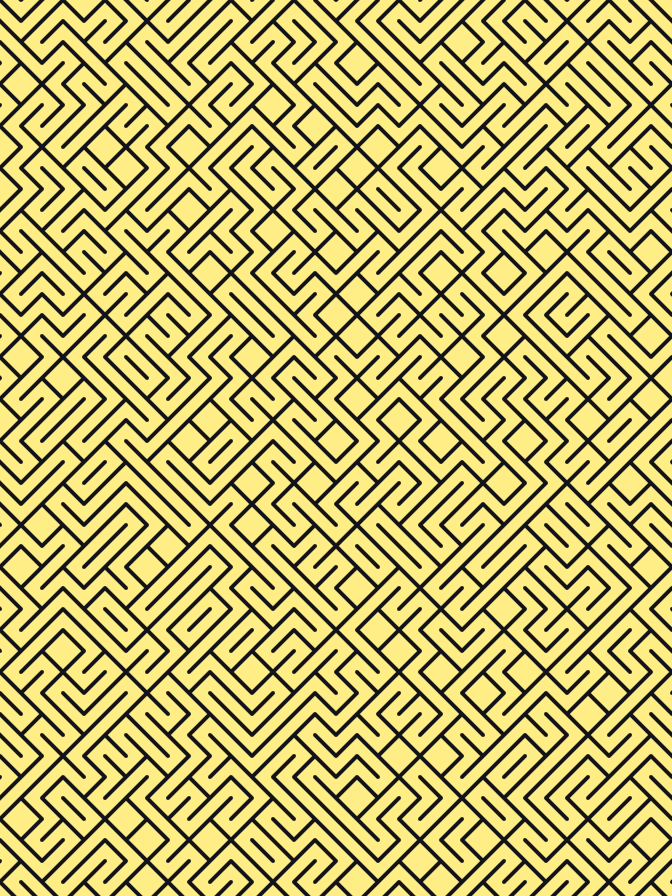
Write a WebGL 1 fragment shader that draws this pattern.

```glsl
#ifdef GL_FRAGMENT_PRECISION_HIGH
precision highp float;
#else
precision mediump float;
#endif

uniform vec2 u_resolution;

const vec3 PAPER = vec3(1.0, 0.93, 0.52);
const vec3 INK = vec3(0.07, 0.07, 0.10);
const float COLUMNS = 32.0;      // cells across the canvas
const float HALF_WIDTH = 0.0914; // half the stroke, in cells
const float EDGE_PIXELS = 1.113; // width of the smoothed edge
const float RISING_SHARE = 0.5;  // share of strokes that lean one way
const float SEED = 17.0;

float hash(vec2 cell) {
  vec3 p = fract(vec3(cell.xyx + SEED) * vec3(0.1031, 0.1030, 0.0973));
  p += dot(p, p.yzx + 33.33);
  return fract((p.x + p.y) * p.z);
}

// Distance to the diagonal of a unit cell, p measured from its centre
float diagonalDistance(vec2 p, float lean) {
  p.y *= lean;
  float along = clamp(0.5 * (p.x + p.y), -0.5, 0.5);
  return length(p - along);
}

void main() {
  // Grid hangs from the top left corner
  float cellsPerPixel = COLUMNS / u_resolution.x;
  vec2 fromTop = vec2(gl_FragCoord.x, u_resolution.y - gl_FragCoord.y);
  vec2 grid = fromTop * cellsPerPixel;
  vec2 home = floor(grid);

  // Nearest stroke, with round ends reaching in from the neighbours
  float nearest = 1.0;
  for (int row = -1; row <= 1; row++) {
    for (int column = -1; column <= 1; column++) {
      vec2 cell = home + vec2(float(column), float(row));
      float lean = hash(cell) < RISING_SHARE ? -1.0 : 1.0;
      nearest = min(nearest, diagonalDistance(grid - cell - 0.5, lean));
    }
  }

  // Linear edge blend
  float edge = EDGE_PIXELS * cellsPerPixel;
  float coverage = clamp(0.5 + (HALF_WIDTH - nearest) / edge, 0.0, 1.0);
  gl_FragColor = vec4(mix(PAPER, INK, coverage), 1.0);
}
```
